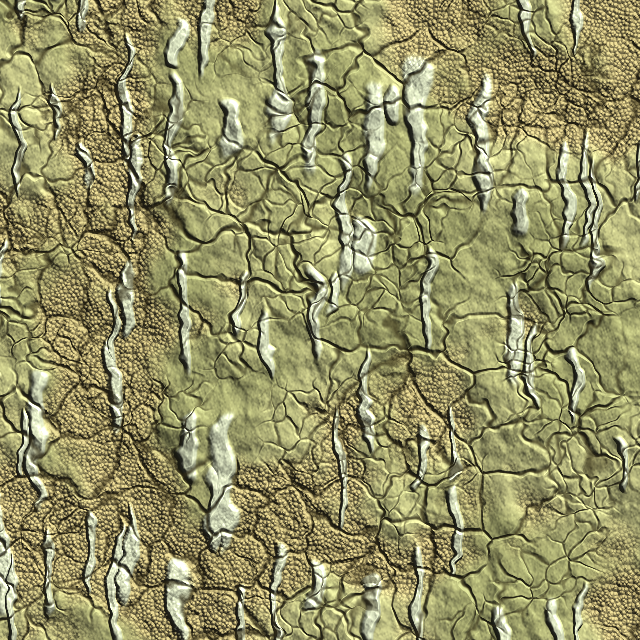
Reproduce this texture procedurally as a WebGL 1 fragment shader.

```glsl
precision highp float;
uniform vec2 u_resolution;

// Colours
const vec3 OCHRE = vec3(0.70, 0.70, 0.48);
const vec3 MOSS = vec3(0.60, 0.61, 0.40);
const vec3 LIME = vec3(0.80, 0.83, 0.72);
const vec3 GRIT = vec3(0.64, 0.57, 0.38);
const vec3 CRACK = vec3(0.20, 0.17, 0.08);
const vec3 GLINT = vec3(0.15, 0.17, 0.16);

// Feature sizes, as counts across the canvas
const float PLATES = 13.0;
const float CHIPS = 30.0;
const float GRAINS = 170.0;
const vec2 DRIPS = vec2(20.0, 4.6);

// Relief heights, in canvas units
const float BROAD_HEIGHT = 0.040;
const float ROUGH_HEIGHT = 0.0085;
const float PLATE_HEIGHT = 0.0048;
const float CHIP_HEIGHT = 0.0026;
const float DRIP_HEIGHT = 0.0085;
const float GRAIN_HEIGHT = 0.0034;

const float DRIP_CHANCE = 0.62;
const float SLOPE_STEP = 0.0016;
const float AMBIENT = 0.16;
const vec3 LIGHT = vec3(0.46, 0.58, 0.68);

vec2 hash2(vec2 p) {
  return fract(sin(vec2(dot(p, vec2(127.1, 311.7)),
                        dot(p, vec2(269.5, 183.3)))) * 43758.55);
}

float noise(vec2 p) {
  vec2 i = floor(p), f = fract(p);
  f = f * f * (3.0 - 2.0 * f);
  return mix(mix(hash2(i).x, hash2(i + vec2(1, 0)).x, f.x),
             mix(hash2(i + vec2(0, 1)).x, hash2(i + vec2(1, 1)).x, f.x), f.y);
}

float fbm(vec2 p) {
  float sum = 0.0, amp = 0.533;
  for (int i = 0; i < 4; i++) {
    sum += amp * noise(p);
    p = mat2(1.6, 1.2, -1.2, 1.6) * p + 7.3;
    amp *= 0.5;
  }
  return sum;
}

// Cellular noise: nearest distance, gap to the second nearest, cell value
vec3 cells(vec2 p) {
  vec2 base = floor(p);
  float first = 8.0, second = 8.0, id = 0.0;
  for (int y = -1; y <= 1; y++) {
    for (int x = -1; x <= 1; x++) {
      vec2 c = base + vec2(x, y);
      vec2 h = hash2(c);
      float d = length(c + h - p);
      second = min(second, max(first, d));
      if (d < first) { first = d; id = fract(h.x * 7.0 + h.y * 13.0); }
    }
  }
  return vec3(first, second - first, id);
}

// Tall rounded runs, scattered on a jittered grid
float drips(vec2 p) {
  vec2 base = floor(p * DRIPS);
  float best = 0.0;
  for (int y = -1; y <= 1; y++) {
    for (int x = -1; x <= 1; x++) {
      vec2 c = base + vec2(x, y);
      vec2 h = hash2(c + 31.0), size = hash2(c + 57.0);
      vec2 q = p - (c + h) / DRIPS;
      float reach = mix(0.03, 0.13, size.x);
      float width = mix(0.007, 0.021, size.y * size.y);
      width *= 0.55 + 0.9 * noise(vec2(h.x * 90.0, p.y * 26.0));
      float t = q.y / reach;
      float d = sqrt(q.x * q.x / (width * width) + t * t * t * t);
      float present = step(hash2(c + 83.0).x, DRIP_CHANCE);
      best = max(best, present * (1.0 - smoothstep(0.4, 1.0, d)));
    }
  }
  return best;
}

// Returns height, drip cover, crack depth and grit cover
vec4 surface(vec2 p) {
  vec2 bend = vec2(noise(p * 22.0), noise(p * 22.0 + 41.0)) - 0.5;
  vec2 fray = vec2(noise(p * 75.0 + 9.0), noise(p * 75.0 + 63.0)) - 0.5;
  vec2 q = p + 0.035 * bend + 0.011 * fray;
  float broad = fbm(p * 6.0 + 3.0);
  float drip = drips(p + vec2(0.024, 0.03) * bend + 0.007 * fray);
  float grit = smoothstep(0.46, 0.66, 1.0 - broad) * (1.0 - 0.75 * drip);

  vec3 plate = cells(q * PLATES), chip = cells(q * CHIPS + 17.0);
  float plateGate = smoothstep(0.25, 0.55, noise(p * 9.0 + 5.0));
  float chipGate = smoothstep(0.35, 0.7, noise(p * 11.0 + 27.0));
  float crack = max(plateGate * (1.0 - smoothstep(0.0, 0.085, plate.y)),
                    0.8 * chipGate * (1.0 - smoothstep(0.0, 0.13, chip.y)));

  float h = BROAD_HEIGHT * broad + ROUGH_HEIGHT * fbm(p * vec2(42.0, 32.0));
  h += PLATE_HEIGHT * (0.3 + plate.z) * smoothstep(0.0, 0.16, plate.y) * plateGate;
  h += CHIP_HEIGHT * (0.3 + chip.z) * smoothstep(0.0, 0.25, chip.y) * chipGate;
  h += DRIP_HEIGHT * drip - GRAIN_HEIGHT * grit * cells(p * GRAINS).x;
  return vec4(h, drip, crack, grit);
}

void main() {
  vec2 p = gl_FragCoord.xy / u_resolution.y;
  vec4 s = surface(p);
  vec2 slope = vec2(surface(p + vec2(SLOPE_STEP, 0.0)).x,
                    surface(p + vec2(0.0, SLOPE_STEP)).x) - s.x;
  vec3 normal = normalize(vec3(-slope / SLOPE_STEP, 1.0));
  vec3 toLight = normalize(LIGHT);
  float lit = max(dot(normal, toLight), 0.0);

  // Pigment
  vec3 color = mix(OCHRE, MOSS, smoothstep(0.3, 0.7, fbm(p * 8.0 + 50.0)));
  color = mix(color, GRIT, 0.75 * s.w);
  color = mix(color, LIME, 0.85 * smoothstep(0.1, 0.6, s.y));

  // Light, glints and cracks
  color *= AMBIENT + (1.0 - AMBIENT) * lit / toLight.z;
  color += GLINT * smoothstep(0.85, 1.0, lit) * (0.4 + s.y);
  color = mix(color, CRACK, 0.6 * s.z);
  gl_FragColor = vec4(color, 1.0);
}
```
